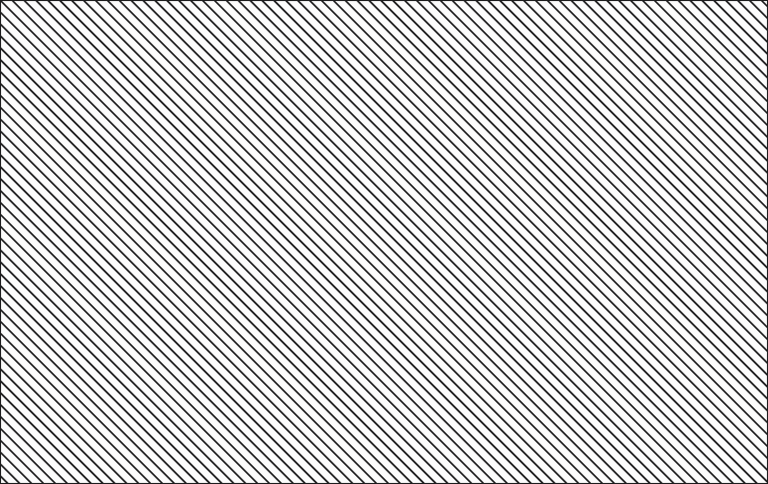
A Shadertoy shader for this pattern:

```glsl
// Ink coverage of a stroke, given distance to its centre line
float stroke(float dist, float halfWidth, float pixel) {
    return clamp((halfWidth - dist) / pixel + 0.5, 0.0, 1.0);
}

// Distance to the nearest of the parallel lines falling at 45 degrees
float diagonalLines(vec2 p, float linesDown) {
    float phase = (p.x + p.y - 1.0) * linesDown;
    return abs(fract(phase + 0.5) - 0.5) / linesDown * 0.70711;
}

// Distance inward to the closest canvas edge
float canvasEdge(vec2 p, vec2 size) {
    vec2 inset = min(p, size - p);
    return min(inset.x, inset.y);
}

void mainImage(out vec4 fragColor, in vec2 fragCoord) {
    float pixel = 1.0 / iResolution.y;
    vec2 p = fragCoord * pixel;
    vec2 canvas = iResolution.xy * pixel;

    // Diagonal hatching, with a thin frame around the canvas
    float hatch = stroke(diagonalLines(p, 40.7), 0.00185, pixel * 1.15);
    float frame = stroke(canvasEdge(p, canvas), 0.0022, pixel);

    vec3 paper = vec3(0.99);
    vec3 ink = vec3(0.11, 0.108, 0.112);
    fragColor = vec4(mix(paper, ink, max(hatch, frame)), 1.0);
}
```
